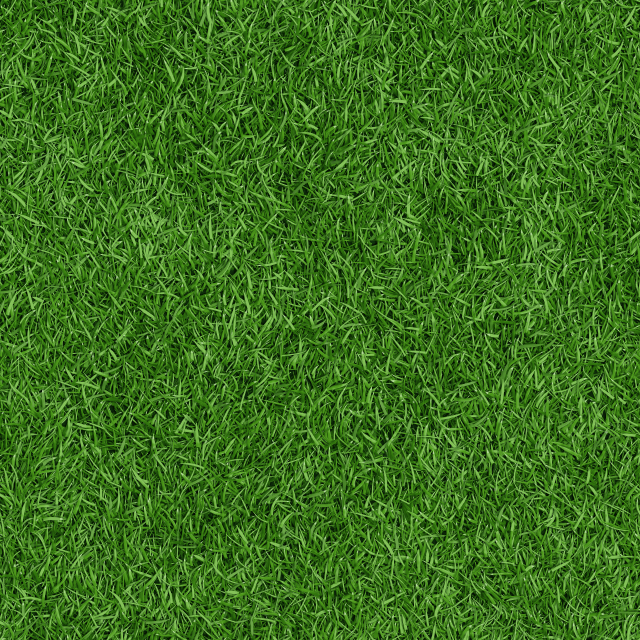
Give the GLSL for this texture, as a Shadertoy shader.

```glsl
#define LAYERS 16
#define CELL 0.022
#define BLADE_LENGTH 0.0212
#define BLADE_WIDTH 0.0020
#define LEAN 1.75
#define SHADOW 0.28
#define CONTRAST 0.84
#define BRIGHTNESS 0.61
#define TUFT_SCALE 13.0
#define GLINT_SHARE 0.28
#define MOTTLE 0.30

const vec3 SOIL = vec3(0.05, 0.16, 0.035);
const vec3 SHADE = vec3(0.12, 0.32, 0.04);
const vec3 MID = vec3(0.19, 0.45, 0.05);
const vec3 LEAF = vec3(0.31, 0.60, 0.11);
const vec3 BRIGHT = vec3(0.52, 0.76, 0.35);
const vec3 PALE = vec3(0.36, 0.57, 0.24);
const vec3 GLINT = vec3(0.74, 0.88, 0.64);
const vec3 SHADOW_TINT = vec3(1.15, 0.90, 1.15);

vec4 hash4(vec2 p) {
    vec4 q = fract(p.xyxy * vec4(0.1031, 0.1030, 0.0973, 0.1099));
    q += dot(q, q.wzxy + 33.33);
    return fract((q.xxyz + q.yzzw) * q.zywx);
}

// Smooth noise, two independent channels
vec2 noise2(vec2 p) {
    vec2 i = floor(p), f = fract(p);
    f = f * f * (3.0 - 2.0 * f);
    vec2 low = mix(hash4(i).xy, hash4(i + vec2(1, 0)).xy, f.x);
    vec2 high = mix(hash4(i + vec2(0, 1)).xy, hash4(i + vec2(1, 1)).xy, f.x);
    return mix(low, high, f.y);
}

// Tone from 0 (deep shade) to 1 (sunlit)
vec3 grassRamp(float tone) {
    vec3 c = mix(SOIL, SHADE, smoothstep(0.0, 0.15, tone));
    c = mix(c, MID, smoothstep(0.15, 0.40, tone));
    c = mix(c, LEAF, smoothstep(0.40, 0.67, tone));
    return mix(c, BRIGHT, smoothstep(0.67, 1.0, tone));
}

// Paints one blade and its soft shadow over the colour below
void paintBlade(inout vec3 color, vec2 p, vec4 shape, vec4 look,
                float depth, vec2 tuft, float mottle, float pixel) {
    float halfLength = BLADE_LENGTH * mix(0.4, 1.0, shape.z);
    float angle = (shape.w + look.x - 1.0) * LEAN + (tuft.x - 0.5) * 1.1;
    float c = cos(angle), s = sin(angle);
    p = vec2(c * p.x - s * p.y, s * p.x + c * p.y);

    // Slightly bent strip with a pointed tip
    float along = p.y / halfLength;
    p.x -= (look.y - 0.5) * 0.28 * halfLength * along * along;
    float width = BLADE_WIDTH * mix(0.45, 1.25, look.z * look.z)
                * (1.0 - 0.75 * smoothstep(0.1, 1.0, along));
    float tip = abs(p.y) - halfLength;
    float edge = max(abs(p.x) - width, tip);

    // Shadow beside the blade
    float halo = abs(p.x + 0.001) - width;
    float shadow = smoothstep(0.003, 0.0, halo) * smoothstep(1.0, 0.5, abs(along));
    color *= 1.0 - SHADOW * SHADOW_TINT * shadow;

    // Light by depth, blade, tuft, length and side
    float side = clamp(p.x / width, -1.0, 1.0);
    float tone = (depth - 0.7) * 0.7 + (look.w - 0.5) * 0.85
               + (tuft.y - 0.5) * 0.25 + along * 0.16 + side * 0.12
               + (mottle - 0.5) * MOTTLE;
    vec3 blade = grassRamp(BRIGHTNESS + CONTRAST * tone);
    float paleness = smoothstep(0.80, 0.9, shape.w) * depth;
    blade = mix(blade, PALE, 0.6 * paleness);

    // Small pale glint near the tip of some blades
    float glint = step(1.0 - GLINT_SHARE, look.y) * depth
                * smoothstep(0.0032, 0.0008, abs(p.y - 0.6 * halfLength));
    blade = mix(blade, GLINT, 0.85 * glint);

    color = mix(color, blade, clamp(0.5 - edge / pixel, 0.0, 1.0));
}

void mainImage(out vec4 fragColor, in vec2 fragCoord) {
    float pixel = 1.0 / iResolution.y;
    vec2 uv = fragCoord * pixel;
    vec2 tuft = noise2(uv * TUFT_SCALE + 5.0);
    vec2 mottle = noise2(uv * 190.0);
    vec3 color = SOIL * mix(0.7, 1.3, mottle.x);

    // Layers of scattered blades, from the ground up
    for (int layer = 0; layer < LAYERS; layer++) {
        float depth = float(layer) / float(LAYERS - 1);
        vec2 seed = vec2(37, 91) * float(layer + 1);
        vec2 grid = uv / CELL + hash4(seed).xy;
        vec2 home = floor(grid);
        for (int y = 1; y >= -1; y--) {
            for (int x = -1; x <= 1; x++) {
                vec2 cell = home + vec2(x, y);
                vec4 shape = hash4(cell + seed);
                vec4 look = hash4(cell + seed.yx + 211.0);
                vec2 p = (grid - cell - shape.xy) * CELL;
                paintBlade(color, p, shape, look, depth, tuft, mottle.y, pixel);
            }
        }
    }
    fragColor = vec4(color, 1.0);
}
```
